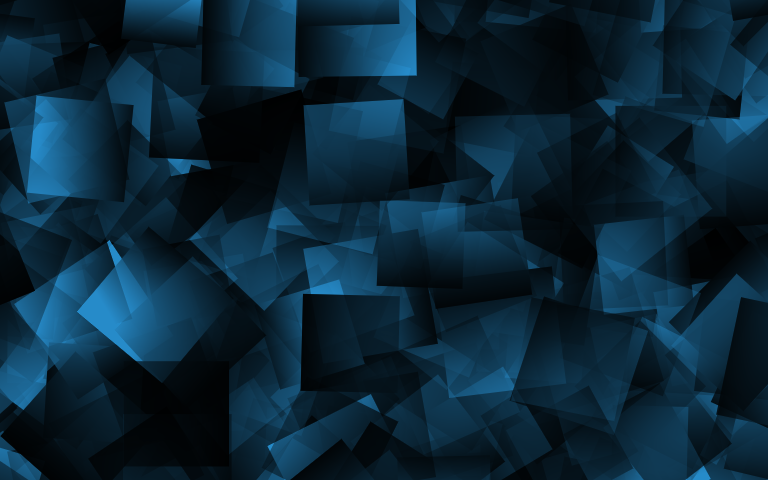
This background is drawn by a Shadertoy shader. Its source:

```glsl
// Overlapping translucent squares in deep blue, tilted at random angles.
// Each square carries a linear ramp from a dark, dense side to a lit, thinner
// side; a loop blends them back to front and a tone curve deepens the shadows.

const int SQUARE_COUNT = 320;
const float MARGIN = 0.1;
const vec2 HALF_SIZE_RANGE = vec2(0.07, 0.125);
const float BACKDROP_LIGHT = 0.1;
const float MAX_LIGHT = 0.79;
const vec3 BLUE_TINT = vec3(0.19, 0.69, 1.0);
const float TAU = 6.28319;

float hash(float id, float salt) {
    return fract(sin(id * 12.9898 + salt * 78.233) * 43758.5453);
}

vec2 rotate(vec2 p, float angle) {
    float c = cos(angle), s = sin(angle);
    return vec2(c * p.x - s * p.y, s * p.x + c * p.y);
}

float squareDistance(vec2 p, float halfSize) {
    vec2 q = abs(p) - halfSize;
    return max(q.x, q.y);
}

// Random centre, slightly past the canvas borders
vec2 squareCentre(float id, float aspect) {
    vec2 r = vec2(hash(id, 1.0), hash(id, 2.0));
    return mix(vec2(-MARGIN), vec2(aspect, 1.0) + MARGIN, r);
}

// Blends one ramped square over the light gathered so far
float blendSquare(float light, vec2 offset, float id, float pixel) {
    float halfSize = mix(HALF_SIZE_RANGE.x, HALF_SIZE_RANGE.y, sqrt(hash(id, 3.0)));
    vec2 p = rotate(offset, TAU * hash(id, 4.0));
    float coverage = clamp(0.5 - squareDistance(p, halfSize) / pixel, 0.0, 1.0);

    float ramp = clamp(0.5 + 0.5 * p.y / halfSize, 0.0, 1.0);
    float peak = mix(0.05, 0.87, hash(id, 5.0));
    float shade = peak * mix(0.13, 1.0, ramp);
    float opacity = mix(0.25, 1.0, hash(id, 6.0)) * mix(1.0, 0.6, ramp);
    return mix(light, shade, coverage * opacity);
}

// Deepens the shadows and limits the highlights
float toneCurve(float light) {
    return min(2.6 * pow(light, 1.7), MAX_LIGHT);
}

void mainImage(out vec4 fragColor, in vec2 fragCoord) {
    float pixel = 1.0 / iResolution.y;
    vec2 uv = fragCoord * pixel;
    float aspect = iResolution.x * pixel;
    float reach = 1.4143 * HALF_SIZE_RANGE.y + pixel;

    float light = BACKDROP_LIGHT;
    for (int i = 0; i < SQUARE_COUNT; i++) {
        float id = float(i) + 1.0;
        vec2 offset = uv - squareCentre(id, aspect);
        // Skip squares that cannot touch this point
        if (dot(offset, offset) < reach * reach) {
            light = blendSquare(light, offset, id, pixel);
        }
    }

    fragColor = vec4(BLUE_TINT * toneCurve(light), 1.0);
}
```
